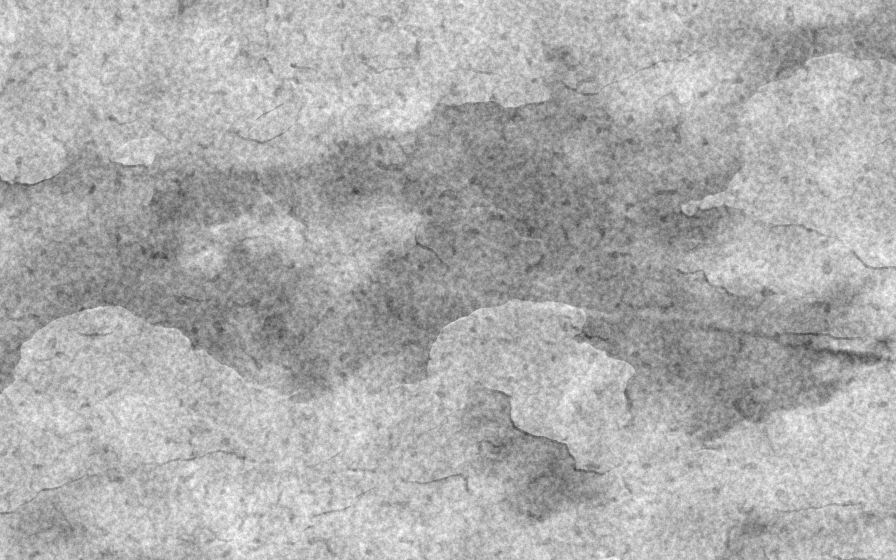
A Shadertoy shader for this texture:

```glsl
// Weathered grey concrete: soft damp stains drift along a rising diagonal band,
// pale flaking plates with shaded rims lie over them, and a thin ridge, pits
// and fine grain finish the surface. Everything is built on gradient noise.

const float BASE_TONE = 0.748;
const float PLATE_TONE = 0.765;
const float STAIN_DEPTH = 0.205;
const float STAIN_ANGLE = 0.32;              // radians, rising to the right
const vec2  STAIN_SCALE = vec2(1.7, 3.3);    // lower along the drift = longer
const float STAIN_BAND_WIDTH = 0.22;
const vec2  PLATE_SCALE = vec2(2.1, 3.1);
const float PLATE_LEVEL = 0.17;
const float PLATE_EDGE = 0.009;
const vec2  RIM_OFFSET = vec2(0.003, 0.005); // towards the light
const float RIM_SHADOW = 0.15;
const float RIM_LIGHT = 0.07;
const float PIT_DEPTH = 0.13;
const float GRAIN_SCALE = 85.0;
const float GRAIN_CONTRAST = 0.16;

float hash(vec2 cell) {
    vec3 v = fract(cell.xyx * vec3(0.1031, 0.1030, 0.0973));
    v += dot(v, v.yzx + 33.33);
    return fract((v.x + v.y) * v.z);
}

float cornerSlope(vec2 cell, vec2 offset) {
    float angle = 6.2832 * hash(cell);
    return dot(vec2(cos(angle), sin(angle)), offset);
}

float gradientNoise(vec2 p) {
    vec2 i = floor(p), f = p - i;
    vec2 u = f * f * f * (f * (f * 6.0 - 15.0) + 10.0);
    vec2 e = vec2(1.0, 0.0);
    return mix(mix(cornerSlope(i, f), cornerSlope(i + e, f - e), u.x),
               mix(cornerSlope(i + e.yx, f - e.yx), cornerSlope(i + 1.0, f - 1.0), u.x), u.y);
}

mat2 rotation(float angle) {
    float c = cos(angle), s = sin(angle);
    return mat2(c, -s, s, c);
}

float fbm(vec2 p, int octaves, float gain) {
    mat2 turn = 2.0 * rotation(0.6);
    float sum = 0.0, amplitude = 1.0;
    for (int i = 0; i < octaves; i++) {
        sum += amplitude * gradientNoise(p);
        p = turn * p + 17.3;
        amplitude *= gain;
    }
    return sum;
}

// Damp discoloration, crisp along some borders and faded along others
float stain(vec2 p) {
    float across = (p.y - 0.32 - 0.28 * p.x) / STAIN_BAND_WIDTH;
    float band = exp(-across * across);
    vec2 q = rotation(STAIN_ANGLE) * p * STAIN_SCALE;
    float field = fbm(q + 5.7, 6, 0.52) + 0.45 * band - 0.22;
    float softness = mix(0.05, 0.36, smoothstep(-0.25, 0.2, gradientNoise(p * 3.0 + 41.0)));
    return smoothstep(-softness, softness, field);
}

// Coverage of one layer of flaking skin
float plate(vec2 p, float layer) {
    vec2 q = rotation(0.5 * STAIN_ANGLE) * p * PLATE_SCALE * (1.0 + 0.4 * layer);
    float field = fbm(q + 23.0 + 31.0 * layer, 6, 0.43) - PLATE_LEVEL;
    return smoothstep(-PLATE_EDGE, PLATE_EDGE, field);
}

// Thin raised line, fading in to the right, with shade on both sides
float ridge(vec2 p) {
    float wobble = 0.03 * gradientNoise(vec2(p.x * 4.0, 3.5)) + 0.008 * gradientNoise(p * 28.0);
    float d = p.y - 0.51 + 0.13 * (p.x - 0.6) - wobble;
    float broken = smoothstep(-0.3, 0.2, gradientNoise(p * 9.0 + 8.0));
    float crest = exp(-pow(d / 0.006, 2.0)) * smoothstep(0.6, 1.0, p.x) * broken;
    float under = exp(-pow((d + 0.013) / 0.006, 2.0));
    float above = exp(-pow((d - 0.035) / 0.022, 2.0)) * broken;
    return 0.13 * crest - (0.13 * under + 0.1 * above) * smoothstep(1.1, 1.45, p.x);
}

void mainImage(out vec4 fragColor, in vec2 fragCoord) {
    vec2 p = fragCoord / iResolution.y;

    // Stains and cloudy mottling
    float tone = BASE_TONE - STAIN_DEPTH * stain(p);
    float mottle = fbm(p * 9.0 + 2.0, 4, 0.6);

    // Plates: a pale opaque skin, then a faint chipped one
    float broken = smoothstep(-0.2, 0.2, gradientNoise(p * 7.0 + 61.0));
    for (int i = 0; i < 2; i++) {
        float layer = float(i);
        float cover = plate(p, layer);
        float rim = plate(p + RIM_OFFSET, layer) - cover;
        tone = mix(tone, PLATE_TONE, cover * mix(0.8, 0.12, layer));
        tone -= broken * RIM_SHADOW * max(rim, 0.0);
        tone += broken * RIM_LIGHT * max(-rim, 0.0);
    }
    tone += 0.1 * mottle + ridge(p);

    // Chalky crumbs, dark pits and fine grain
    tone += 0.07 * smoothstep(0.1, 0.45, fbm(p * 6.0 + 71.0, 5, 0.65));
    float pits = gradientNoise(p * 45.0) + 0.4 * gradientNoise(p * 16.0 + 9.0);
    tone -= PIT_DEPTH * smoothstep(0.25, 0.5, pits);
    tone += GRAIN_CONTRAST * fbm(rotation(0.4) * p * GRAIN_SCALE, 3, 0.8);

    fragColor = vec4(vec3(clamp(tone, 0.0, 1.0)), 1.0);
}
```
